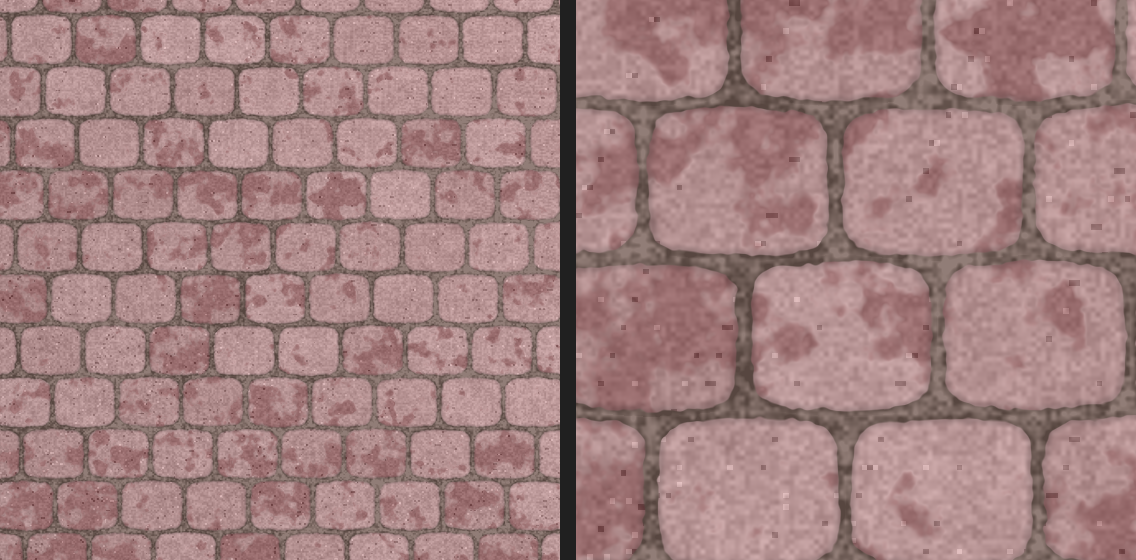
Left: the whole. Right: its middle third, enlarged.
This texture is drawn by a Shadertoy shader. Its source:

```glsl
// Worn pink paving: rounded stones in a running bond, each row drifting a little.
// A wavy row boundary lets every stone bulge between its neighbours; value noise
// adds gritty joints, surface grain and red worn patches that vary per stone.

float hash(vec2 p) {
    return fract(sin(dot(p, vec2(127.1, 311.7))) * 43758.5453);
}

float noise(vec2 p) {
    vec2 i = floor(p), f = fract(p);
    f = f * f * (3.0 - 2.0 * f);
    return mix(mix(hash(i), hash(i + vec2(1, 0)), f.x),
               mix(hash(i + vec2(0, 1)), hash(i + vec2(1, 1)), f.x), f.y);
}

float fbm(vec2 p) {
    float sum = 0.0, amp = 0.5;
    for (int i = 0; i < 4; i++) {
        sum += amp * noise(p);
        p = mat2(1.6, 1.2, -1.2, 1.6) * p + 7.3;
        amp *= 0.55;
    }
    return sum / 1.01;
}

// Horizontal shift of a row, in stones: half a stone on alternate rows plus drift
float rowShift(float row) {
    return 0.5 * mod(row, 2.0) + 0.0232 * (row + 1.0);
}

float roundedBox(vec2 p, vec2 halfSize, float radius) {
    vec2 q = abs(p) - halfSize + radius;
    return length(max(q, 0.0)) + min(max(q.x, q.y), 0.0) - radius;
}

void mainImage(out vec4 fragColor, in vec2 fragCoord) {
    vec2 uv = fragCoord / iResolution.y;
    float pixel = 1.0 / iResolution.y;

    // Grid of stones, rows counted downwards
    vec2 pitch = vec2(0.1151, 0.09245);
    vec2 grid = vec2(uv.x, 1.0 - uv.y) / pitch - vec2(0.124, 0.268);

    // Bend the nearest row boundary around the stones
    float boundary = floor(grid.y + 0.5);
    float fade = cos(3.14159 * (grid.y - boundary));
    grid.y -= 0.02 * fade * fade * cos(6.28318 * (grid.x - rowShift(boundary)));

    float row = floor(grid.y);
    grid.x -= rowShift(row);
    vec2 id = vec2(floor(grid.x), row);
    vec2 local = (fract(grid) - 0.5) * pitch;
    float tone = hash(id + 3.7);
    float wear = hash(id + 11.3);

    // Stone outline: barrel sides, slight misplacement, crumbled edge
    vec2 nudge = 0.0016 * (vec2(hash(id + 21.0), hash(id + 35.0)) - 0.5);
    float barrel = 0.0018 * pow(local.y / 0.042, 2.0);
    float crumble = 0.0022 * (noise(uv * 75.0) - 0.5) + 0.0022 * (noise(uv * 210.0) - 0.5);
    float edge = roundedBox(local + nudge, vec2(0.0537 - barrel, 0.0422), 0.0155) + crumble;

    // Grain shared by all surfaces
    float grain = noise(uv * 340.0) - 0.5;
    float coarse = noise(uv * 150.0 + 40.0) - 0.5;

    // Stone surface
    float clouds = fbm(uv * 38.0 + id * 5.1);
    vec3 stone = mix(vec3(0.70, 0.56, 0.56), vec3(0.745, 0.61, 0.612), tone);
    stone *= 0.97 + 0.045 * uv.x + 0.02 * uv.y;
    stone += 0.12 * (clouds - 0.5) + 0.13 * grain + 0.05 * coarse;

    // Red worn patches, gathered in a band of each stone, commoner at lower left
    float bandY = 0.05 * (hash(id + 47.0) - 0.5);
    float band = abs(local.y - bandY) / 0.042;
    float region = 0.07 * (1.0 - uv.x - uv.y);
    float patchLevel = clouds + 0.34 * (wear - 0.5) - 0.13 * band + region + 0.10 * grain;
    float worn = smoothstep(0.48, 0.64, patchLevel);
    vec3 red = vec3(0.575, 0.395, 0.40) + 0.10 * grain + 0.06 * coarse;
    stone = mix(stone, red, 0.85 * worn);

    // Scattered pits and pale chips
    float speck = hash(floor(uv * 300.0));
    stone += 0.10 * step(0.985, speck) - 0.13 * step(speck, 0.012);

    // Darkened rim
    stone *= 1.0 - 0.16 * smoothstep(-0.005, 0.0005, edge);

    // Sandy joints: dark beside the stones, paler in the middle and to the right
    float sand = 0.28 + 0.9 * grain + 0.7 * coarse + 0.28 * uv.x
               + 0.35 * smoothstep(0.0005, 0.0045, edge)
               + 0.5 * (noise(uv * 9.0) - 0.5);
    vec3 joint = mix(vec3(0.34, 0.275, 0.25), vec3(0.57, 0.49, 0.465), clamp(sand, 0.0, 1.0));

    float cover = smoothstep(pixel, -pixel, edge);
    fragColor = vec4(clamp(mix(joint, stone, cover), 0.0, 1.0), 1.0);
}
```
